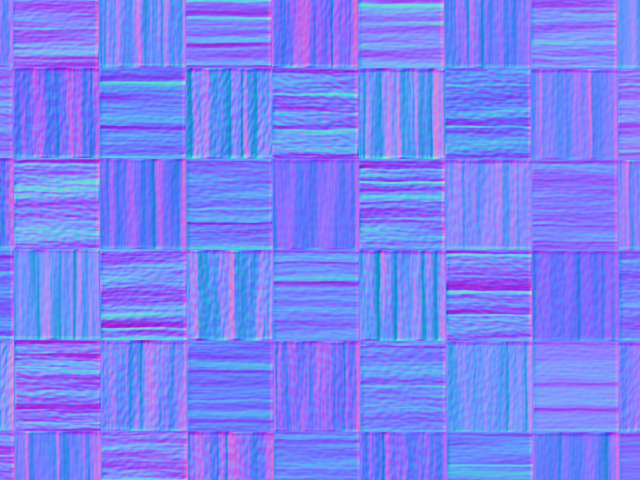
Reproduce this texture map procedurally as a Shadertoy shader.

```glsl
// Normal map of a checkerboard of wood blocks with alternating grain direction.
// Each block has a height field (stretched gradient noise, random ridges, bevel);
// its slopes, found by finite differences, are encoded as a normal colour.

#define TILES vec2(7.41, 5.28)     // blocks across and down
#define ORIGIN vec2(0.175, 0.54)   // offset of the first seam, in blocks
#define SKEW vec2(0.03, 0.018)     // slight misalignment of the seams
#define RIDGES 5                   // raised or sunken fibres per block
#define RIDGE_SLOPE 1.35
#define BEVEL_WIDTH 0.05
#define BEVEL_HEIGHT 0.017
#define GRAIN 1.0                  // overall fibre relief
#define BLOCK_TILT 0.34            // range of the lean of whole blocks
#define SAMPLE_STEP 0.006          // finite difference step, in blocks
#define FLAT_TILT vec2(-0.05, 0.03)

float hash(vec2 p) {
    vec3 q = fract(vec3(p.xyx) * 0.1031);
    q += dot(q, q.yzx + 33.33);
    return fract((q.x + q.y) * q.z);
}

vec2 randomGradient(vec2 cell) {
    float angle = 6.2832 * hash(cell);
    return vec2(cos(angle), sin(angle));
}

float gradientNoise(vec2 p) {
    vec2 i = floor(p), f = fract(p);
    vec2 u = f * f * f * (f * (f * 6.0 - 15.0) + 10.0);
    vec2 e = vec2(0.0, 1.0);
    float low = mix(dot(randomGradient(i), f),
                    dot(randomGradient(i + e.yx), f - e.yx), u.x);
    float high = mix(dot(randomGradient(i + e), f - e),
                     dot(randomGradient(i + e.yy), f - e.yy), u.x);
    return mix(low, high, u.y);
}

// Relief of the fibres; q.x runs along the grain, q.y across it.
float grainHeight(vec2 q, vec2 id) {
    vec2 seed = 40.0 + 37.0 * vec2(hash(id + 11.0), hash(id + 23.0)) + id * 53.0;
    q.y += 0.016 * gradientNoise(q * vec2(2.5, 3.0) + seed);

    // Broad waves, narrow bands and fine fibres
    float h = 0.070 * gradientNoise(q * vec2(0.5, 4.3) + seed + 5.0);
    h += 0.018 * gradientNoise(q * vec2(0.9, 12.0) + seed);
    h += 0.006 * gradientNoise(q * vec2(4.0, 30.0) + seed.yx);

    // Cross ripples lean over the fibres, more in some blocks than others
    float lean = 16.0 * (hash(id + 5.0) - 0.5);
    float ripple = mix(0.005, 0.013, pow(hash(id + 31.0), 2.0));
    h += ripple * gradientNoise(vec2(q.x * 12.0 + q.y * lean, q.y * 20.0) + seed + 9.0);

    // Long ridges and grooves with one steep flank
    for (int k = 0; k < RIDGES; k++) {
        vec2 key = id * 7.0 + 60.0 + float(k) * vec2(17.0, 29.0);
        float strength = pow(hash(key + 3.0), 1.7);
        float width = mix(0.018, 0.042, hash(key + 1.0));
        float across = q.y - (float(k) + 0.15 + 0.7 * hash(key)) / float(RIDGES);
        float d = across / (width * (across > 0.0 ? 1.6 : 0.75));
        float side = hash(key + 2.0) < 0.7 ? 1.0 : -1.0;
        float fade = 0.85 + 0.5 * gradientNoise(vec2(q.x * 1.4, float(k) * 3.7) + seed);
        h += side * RIDGE_SLOPE * width * strength * fade * exp(-d * d);
    }
    return h;
}

// Height of one block at local position f in the unit square.
float blockHeight(vec2 f, vec2 id, float wear) {
    bool upright = mod(id.x + id.y, 2.0) > 0.5;
    vec2 q = upright ? f.yx : f;
    vec2 border = min(f, 1.0 - f);

    // Fibre relief dies out gently at the seams
    float relief = GRAIN * wear * mix(0.65, 1.3, hash(id + 71.0));
    float h = relief * grainHeight(q, id);
    h *= smoothstep(-0.03, 0.03, min(border.x, border.y));
    h += dot(f - 0.5, vec2(hash(id + 81.0), hash(id + 91.0)) - 0.5) * BLOCK_TILT;

    // Rounded borders, each side with its own depth
    vec2 wobble = 0.010 * vec2(gradientNoise(vec2(f.y * 6.0, id.x + 0.5)),
                              gradientNoise(vec2(f.x * 6.0, id.y + 0.5)));
    vec2 nearSide = smoothstep(0.0, BEVEL_WIDTH, f + wobble);
    vec2 farSide = smoothstep(0.0, BEVEL_WIDTH, 1.0 - f + wobble);
    vec2 nearDepth = vec2(0.6, 0.9) * vec2(hash(id + 41.0), hash(id + 43.0));
    vec2 farDepth = mix(vec2(0.6, 0.3), vec2(1.6, 1.1), vec2(hash(id + 47.0), hash(id + 53.0)));
    return h + BEVEL_HEIGHT * (dot(nearSide, nearDepth) + dot(farSide, farDepth));
}

void mainImage(out vec4 fragColor, in vec2 fragCoord) {
    vec2 uv = fragCoord / iResolution.xy;
    vec2 p = uv * TILES - ORIGIN;
    p += vec2(SKEW.x * uv.y, SKEW.y * uv.x);
    vec2 id = floor(p), f = p - id;

    // The lower right corner is worn smoother
    float wear = 1.0 - 0.45 * smoothstep(0.55, 1.2, uv.x * 0.75 + (1.0 - uv.y) * 0.5);

    vec2 e = vec2(SAMPLE_STEP, 0.0);
    vec2 slope = vec2(blockHeight(f + e.xy, id, wear) - blockHeight(f - e.xy, id, wear),
                      blockHeight(f + e.yx, id, wear) - blockHeight(f - e.yx, id, wear));
    slope *= vec2(-0.5, 0.5) / SAMPLE_STEP;   // green axis points down

    // Soften the jump between neighbouring blocks
    vec2 border = min(f, 1.0 - f);
    slope *= mix(0.5, 1.0, smoothstep(0.0, 0.018, min(border.x, border.y)));

    // Red and green lean against each other, then encode the unit normal
    slope = vec2(slope.x - 0.32 * slope.y, slope.y - 0.08 * slope.x) + FLAT_TILT;
    vec3 normal = normalize(vec3(slope, 1.0));
    fragColor = vec4(0.5 + 0.5 * normal, 1.0);
}
```
